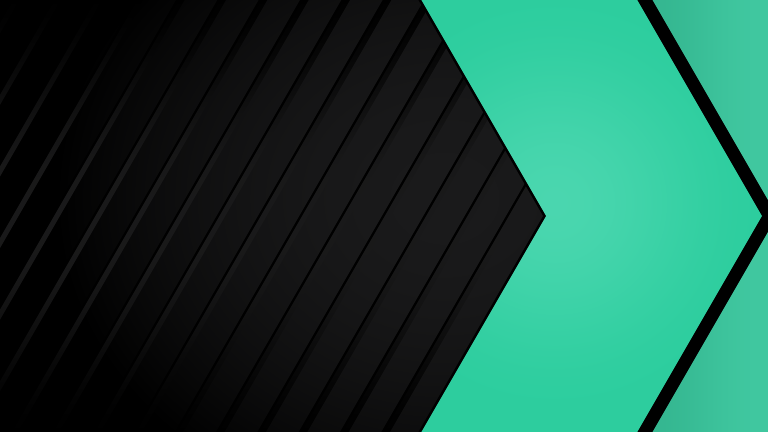
Give the GLSL for this background, as a Shadertoy shader.

```glsl
// Dark slatted arrow panel over a glowing green chevron with a black border band.

// Lengths are in canvas heights; SLANT is the run of the 60 degree edges.
const float SLANT = 0.5774;
const float PANEL_TIP = 1.264;
const float PANEL_RIM = 0.007;
const float BAND_INNER = 1.764;
const float BAND_OUTER = 1.799;

const float SLAT_PERIOD = 0.0957;
const float SLAT_PHASE = 0.8890;
const float GROOVE_HALF = 0.0032;
const float BEVEL_END = 0.0170;

const vec2 PANEL_CENTER = vec2(1.03, 0.54);
const vec2 PANEL_RADII = vec2(0.90, 0.76);
const vec3 PANEL_COLOR = vec3(0.102, 0.102, 0.106);
const vec3 BEVEL_COLOR = vec3(0.098, 0.098, 0.100);

const vec2 GLOW_CENTER = vec2(1.285, 0.53);
const float GLOW_RADIUS = 0.50;
const vec3 GLOW_COLOR = vec3(0.290, 0.840, 0.685);
const vec3 GREEN_COLOR = vec3(0.175, 0.805, 0.620);
const vec3 SIDE_SHADE = vec3(0.205, 0.715, 0.565);
const vec3 SIDE_LIGHT = vec3(0.250, 0.780, 0.625);

// Smooth coverage of the region where d is negative.
float cover(float d) {
    float pixel = 1.0 / iResolution.y;
    return smoothstep(0.6 * pixel, -0.6 * pixel, d);
}

// Panel face: soft light in the middle, fading to black at the far left.
vec3 slattedPanel(vec2 p) {
    vec2 q = (p - PANEL_CENTER) / PANEL_RADII;
    vec3 color = PANEL_COLOR * max(1.0 - dot(q, q), 0.0);

    // Position across the repeating slats, zero at each groove
    float across = p.x + SLANT * (1.0 - p.y) - SLAT_PHASE;
    float u = mod(across + 0.5 * SLAT_PERIOD, SLAT_PERIOD) - 0.5 * SLAT_PERIOD;

    // Bevel: lit at mid height, dark towards the top and bottom
    float bevelLight = 1.0 - smoothstep(0.05, 0.53, abs(p.y - 0.5));
    float bevel = cover(-u) * cover(u - BEVEL_END);
    color = mix(color, BEVEL_COLOR * bevelLight, bevel);

    return color * (1.0 - cover(abs(u) - GROOVE_HALF));
}

void mainImage(out vec4 fragColor, in vec2 fragCoord) {
    vec2 p = fragCoord / iResolution.y;

    // Every chevron is a level line of this coordinate
    float chevron = p.x + SLANT * abs(p.y - 0.5);

    // Far side and green field
    vec3 side = mix(SIDE_SHADE, SIDE_LIGHT, smoothstep(1.50, 1.76, p.x));
    float glow = 1.0 - smoothstep(0.0, GLOW_RADIUS, distance(p, GLOW_CENTER));
    vec3 green = mix(GREEN_COLOR, GLOW_COLOR, glow);

    // Layers from back to front
    vec3 color = mix(side, vec3(0.0), cover(chevron - BAND_OUTER));
    color = mix(color, green, cover(chevron - BAND_INNER));
    color = mix(color, vec3(0.0), cover(chevron - PANEL_TIP));
    color = mix(color, slattedPanel(p), cover(chevron - PANEL_TIP + PANEL_RIM));

    fragColor = vec4(color, 1.0);
}
```
